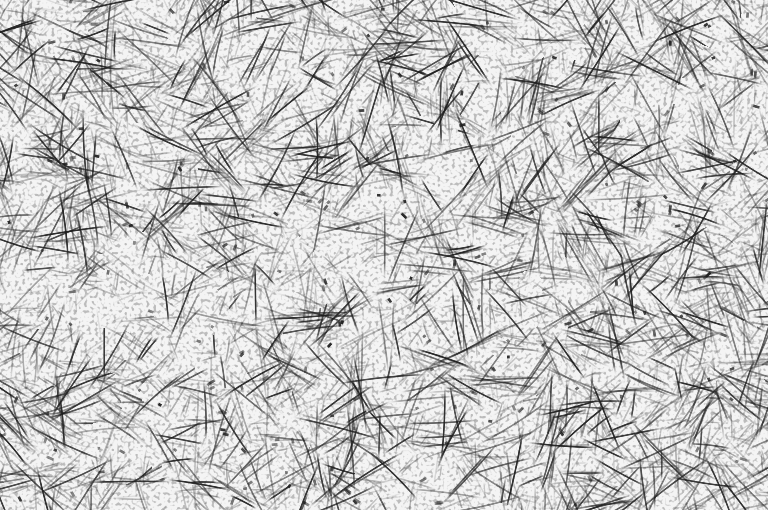
Write a WebGL 1 fragment shader that draws this texture.

```glsl
precision highp float;
// Dense field of fine dark scratches, ticks and dust on pale paper.

uniform vec2 u_resolution;

const float PI = 3.14159;
const vec3 PAPER = vec3(0.955);
const vec3 INK = vec3(0.11);

vec2 hash2(vec2 p) {
  vec3 q = fract(p.xyx * vec3(0.1031, 0.1030, 0.0973));
  q += dot(q, q.yzx + 33.33);
  return fract((q.xx + q.yz) * q.zy);
}

vec2 direction(float angle) {
  return vec2(cos(angle), sin(angle));
}

vec2 rotate(vec2 p, float angle) {
  vec2 d = direction(angle);
  return vec2(d.x * p.x - d.y * p.y, d.y * p.x + d.x * p.y);
}

float cornerSlope(vec2 corner, vec2 offset) {
  return dot(direction(2.0 * PI * hash2(corner).x), offset);
}

// Gradient noise, roughly -0.6 to 0.6
float gradientNoise(vec2 p) {
  vec2 i = floor(p);
  vec2 f = fract(p);
  vec2 u = f * f * f * (f * (f * 6.0 - 15.0) + 10.0);
  vec2 e = vec2(1.0, 0.0);
  float low = mix(cornerSlope(i, f), cornerSlope(i + e.xy, f - e.xy), u.x);
  float high = mix(cornerSlope(i + e.yx, f - e.yx), cornerSlope(i + e.xx, f - e.xx), u.x);
  return mix(low, high, u.y);
}

// Coverage of a slightly bent stroke with tapered ends
float stroke(vec2 p, float angle, float halfLength, float halfWidth, float bend, float pixel) {
  vec2 d = direction(angle);
  float along = dot(p, d) / halfLength;
  float across = dot(p, vec2(-d.y, d.x)) + bend * halfLength * along * along;
  float body = 1.0 - smoothstep(halfWidth - 0.5 * pixel, halfWidth + 0.5 * pixel, abs(across));
  return body * (1.0 - smoothstep(0.5, 1.0, abs(along)));
}

// Large-scale variation in how heavily the sheet is scratched
float scratchDensity(vec2 p) {
  float clouds = gradientNoise(p * 2.3 + 4.7) + 0.7 * gradientNoise(p * 5.1 + 19.3);
  return clamp(0.72 + 0.75 * clouds, 0.15, 1.2);
}

// Light left after one grid of stroke bundles; reach is half-length in cells
float bundles(vec2 p, float cell, float seed, vec2 reach, vec2 opacity,
              float halfWidth, float density, float pixel) {
  float turn = seed * 0.73;
  vec2 g = rotate(p, turn) / cell + seed * 7.31;
  vec2 home = floor(g);
  float light = 1.0;
  for (int y = -1; y <= 1; y++) {
    for (int x = -1; x <= 1; x++) {
      vec2 id = home + vec2(float(x), float(y));
      vec2 center = id + hash2(id + seed * 13.7);
      float heading = hash2(id + seed * 31.1).x * PI + turn;
      for (int k = 0; k < 3; k++) {
        float n = float(k) + 1.0;
        vec2 shift = hash2(id + seed * 5.9 + n * 47.0);
        vec2 trait = hash2(id + seed * 3.3 + n * 91.0);
        vec2 form = hash2(id + seed * 9.7 + n * 23.0);
        vec2 local = (g - center - (shift - 0.5) * 0.32) * cell;
        float angle = heading + (form.x - 0.5) * 0.45;
        float size = mix(reach.x, reach.y, trait.x) * cell;
        float bend = (shift.x - 0.5) * 0.12;
        float mark = stroke(local, angle, size, halfWidth, bend, pixel);
        float kept = step(form.y, density);
        light *= 1.0 - kept * mark * mix(opacity.x, opacity.y, trait.y * trait.y);
      }
    }
  }
  return light;
}

void main() {
  float pixel = 1.0 / u_resolution.y;
  vec2 p = gl_FragCoord.xy * pixel;
  float density = scratchDensity(p);
  float light = 1.0;

  // Long scratches
  for (int i = 0; i < 7; i++) {
    float seed = float(i) + 1.0;
    light *= bundles(p, 0.12, seed, vec2(0.25, 0.8), vec2(0.22, 0.92), 0.0016, density, pixel);
  }

  // Short faint hairs
  for (int i = 0; i < 2; i++) {
    float seed = float(i) + 11.0;
    light *= bundles(p, 0.055, seed, vec2(0.2, 0.7), vec2(0.08, 0.35), 0.0014, 0.6, pixel);
  }

  // Small dark ticks
  light *= bundles(p, 0.06, 17.0, vec2(0.06, 0.16), vec2(0.5, 0.95), 0.0026, 0.16, pixel);

  // Dust in the paper
  float dust = smoothstep(0.02, 0.42, gradientNoise(p * 140.0));
  light *= 1.0 - 0.26 * dust;

  gl_FragColor = vec4(mix(INK, PAPER, light), 1.0);
}
```
